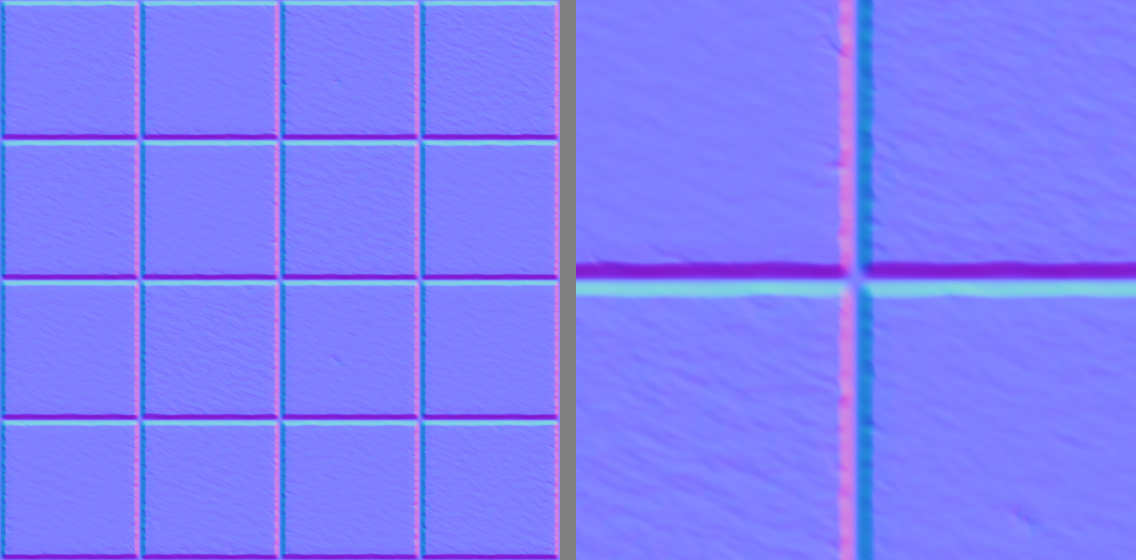
Left: the whole. Right: its middle third, enlarged.
A WebGL 1 fragment shader for this texture map:

```glsl
precision highp float;
// Tangent-space normal map of a square tile grid with soft bevels, worn edges and fine grain.

uniform vec2 u_resolution;

#define TILES 4.0            // repeats across and down
#define BEVEL 0.044          // bevel width, in tiles
#define BEVEL_HEIGHT 0.034   // tile rise above the joint
#define EDGE_WOBBLE 0.30     // uneven bevel width
#define GRAIN_HEIGHT 0.0017  // surface streaks
#define CHIP_HEIGHT 0.007    // damage along the rims
#define CHIP_REACH 0.045     // how far the damage spreads inwards
#define PIT_HEIGHT 0.004     // dents on the face
#define TILT_NEGATIVE vec2(1.00, 1.20)  // left and bottom slopes
#define TILT_POSITIVE vec2(0.76, 0.80)  // right and top slopes
#define SAMPLE_STEP 0.005    // slope sampling distance, in tiles

vec2 hash2(vec2 p) {
  p = vec2(dot(p, vec2(127.1, 311.7)), dot(p, vec2(269.5, 183.3)));
  return fract(sin(p) * 43758.5);
}

float gradientDot(vec2 corner, vec2 offset) {
  return dot(hash2(corner) * 2.0 - 1.0, offset);
}

float gradientNoise(vec2 p) {
  vec2 i = floor(p);
  vec2 f = p - i;
  vec2 u = f * f * f * (f * (f * 6.0 - 15.0) + 10.0);
  vec2 e = vec2(1.0, 0.0);
  float low = mix(gradientDot(i, f), gradientDot(i + e.xy, f - e.xy), u.x);
  float high = mix(gradientDot(i + e.yx, f - e.yx), gradientDot(i + e.xx, f - e.xx), u.x);
  return mix(low, high, u.y);
}

// Steep rise at the joint plus a faint, wider shoulder.
vec2 bevelRamp(vec2 d, vec2 wobble) {
  vec2 steep = smoothstep(vec2(0.0), BEVEL * (1.0 + EDGE_WOBBLE * wobble), d);
  vec2 shoulder = smoothstep(vec2(0.0), vec2(0.10), d);
  return mix(steep, shoulder, 0.10);
}

float tileHeight(vec2 p) {
  vec2 cell = floor(p);
  vec2 f = p - cell;
  vec2 seed = hash2(mod(cell, TILES) + 3.0);
  vec2 q = f + floor(seed * 40.0);

  // Side edges are ragged, top and bottom edges undulate slowly.
  vec2 wobble = vec2(gradientNoise(q * vec2(3.0, 24.0)),
                     gradientNoise(q * vec2(7.0, 3.0) + 17.0));
  vec2 rise = bevelRamp(f, wobble) * bevelRamp(1.0 - f, wobble);
  float body = rise.x * rise.y;

  // Slanted streaks in two octaves.
  vec2 streak = vec2(dot(q, vec2(0.94, -0.34)), dot(q, vec2(0.34, 0.94)));
  float grain = gradientNoise(streak * vec2(11.0, 23.0))
              + 0.5 * gradientNoise(streak * vec2(25.0, 45.0) + 9.0);
  grain *= mix(0.6, 1.3, seed.x);

  // Chips gather along the rims.
  vec2 rim = min(f, 1.0 - f);
  float nearRim = exp(-min(rim.x, rim.y * 1.4) / CHIP_REACH);
  float chips = smoothstep(0.05, 0.55, gradientNoise(streak * vec2(17.0, 27.0) + 31.0));
  chips *= nearRim * mix(0.6, 1.4, seed.y);

  // A small dent on every second tile of one column.
  float dented = step(abs(mod(cell.x, TILES) - 2.0), 0.5) * step(0.5, mod(cell.y, 2.0));
  vec2 away = (f - vec2(0.40, 0.42)) * mat2(0.8, -0.6, 0.6, 0.8);
  float pit = dented * exp(-dot(away * away, vec2(700.0, 1900.0)));
  pit *= 0.7 + gradientNoise(q * 40.0);

  float surface = GRAIN_HEIGHT * grain - CHIP_HEIGHT * chips - PIT_HEIGHT * pit;
  return body * (BEVEL_HEIGHT + surface);
}

void main() {
  vec2 p = gl_FragCoord.xy / u_resolution * TILES;
  vec2 e = vec2(SAMPLE_STEP, 0.0);

  // Slope by central differences, steeper on the left and bottom sides.
  vec2 tilt = vec2(tileHeight(p - e.xy) - tileHeight(p + e.xy),
                   tileHeight(p - e.yx) - tileHeight(p + e.yx)) / (2.0 * SAMPLE_STEP);
  tilt *= mix(TILT_NEGATIVE, TILT_POSITIVE, step(0.0, tilt));

  vec3 normal = normalize(vec3(tilt, 1.0));
  gl_FragColor = vec4(normal * 0.5 + 0.5, 1.0);
}
```
